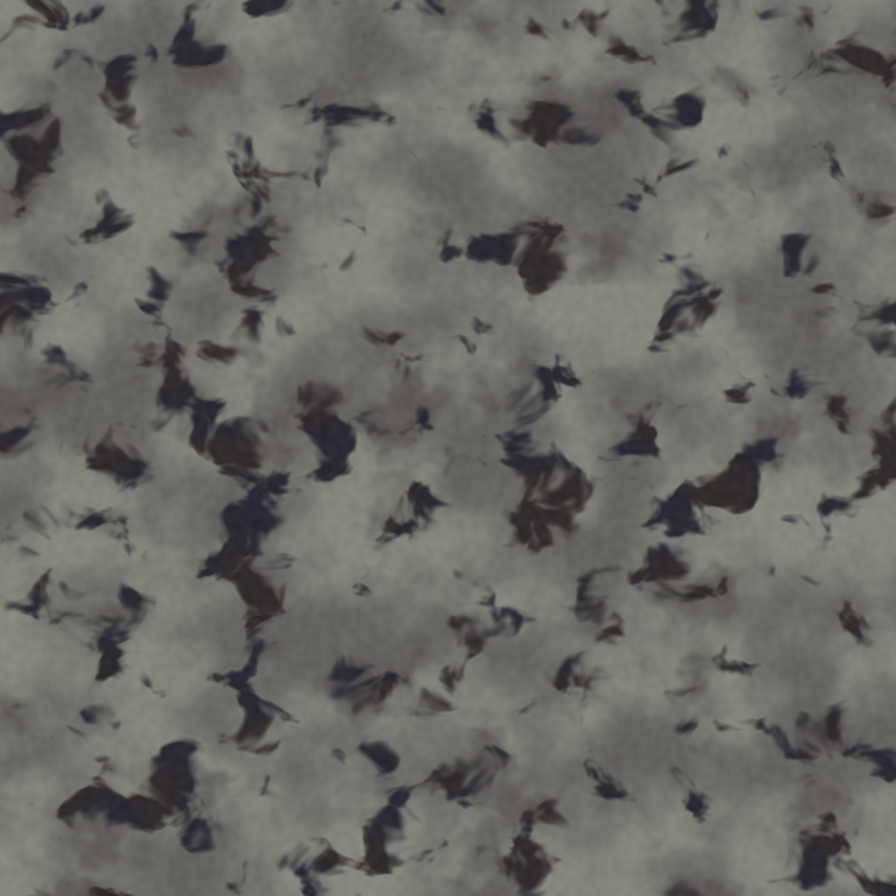
Give the GLSL for this texture, as a Shadertoy shader.

```glsl
const vec3 PALE_STONE  = vec3(0.525, 0.530, 0.495);
const vec3 DIM_STONE   = vec3(0.395, 0.388, 0.378);
const vec3 BROWN_HALO  = vec3(0.310, 0.292, 0.290);
const vec3 BLUE_FLAKE  = vec3(0.160, 0.162, 0.200);
const vec3 BROWN_FLAKE = vec3(0.195, 0.172, 0.175);

const vec2  FLAKE_SCALE   = vec2(12.5, 14.5);  // flakes lie slightly flat
const float MOTTLE_SCALE  = 8.0;
const float HALO_SCALE    = 9.0;
const float CLUSTER_SCALE = 4.0;
const float TINT_SCALE    = 11.0;
const float GRAIN_SCALE   = 95.0;

const float WARP_AMOUNT    = 0.35;
const float CLUSTER_AMOUNT = 0.35;
const float HALO_STRENGTH  = 0.55;
const float GRAIN_STRENGTH = 0.030;
const vec2  FLAKE_EDGE     = vec2(0.15, 0.49);
const vec2  HALO_EDGE      = vec2(0.08, 0.50);

float hash(vec2 cell) {
    vec3 q = fract(cell.xyx * 0.1031);
    q += dot(q, q.yzx + 33.33);
    return fract((q.x + q.y) * q.z);
}

vec2 gradient(vec2 cell) {
    float angle = 6.28319 * hash(cell);
    return vec2(cos(angle), sin(angle));
}

float gradientNoise(vec2 p) {
    vec2 i = floor(p), f = p - i;
    vec2 u = f * f * f * (f * (f * 6.0 - 15.0) + 10.0);
    vec2 e = vec2(0.0, 1.0);
    float bottom = mix(dot(gradient(i), f),
                       dot(gradient(i + e.yx), f - e.yx), u.x);
    float top = mix(dot(gradient(i + e.xy), f - e.xy),
                    dot(gradient(i + e.yy), f - e.yy), u.x);
    return mix(bottom, top, u.y);
}

float fbm(vec2 p, float gain) {
    const mat2 TURN = mat2(1.6, 1.2, -1.2, 1.6);
    float sum = 0.0, amplitude = 1.0;
    for (int octave = 0; octave < 4; octave++) {
        sum += amplitude * gradientNoise(p);
        p = TURN * p + 17.3;
        amplitude *= gain;
    }
    return sum;
}

// Clustered ragged mineral flakes; high values are dark
float flakeField(vec2 p) {
    vec2 q = p * FLAKE_SCALE + 40.0;
    vec2 warp = vec2(gradientNoise(q * 1.3 + 7.7), gradientNoise(q * 1.3 + 91.4));
    float cluster = gradientNoise(p * CLUSTER_SCALE + 23.6);
    return fbm(q + WARP_AMOUNT * warp, 0.53) + CLUSTER_AMOUNT * cluster;
}

void mainImage(out vec4 fragColor, in vec2 fragCoord) {
    vec2 p = fragCoord / iResolution.y;

    // Cloudy pale ground
    float mottle = fbm(p * MOTTLE_SCALE + 61.2, 0.5);
    vec3 color = mix(DIM_STONE, PALE_STONE, smoothstep(-0.5, 0.5, mottle));

    // Soft brownish stains, denser around flakes
    float flake = flakeField(p);
    float stain = 0.8 * fbm(p * HALO_SCALE + 130.5, 0.5) + 0.45 * flake;
    color = mix(color, BROWN_HALO,
                HALO_STRENGTH * smoothstep(HALO_EDGE.x, HALO_EDGE.y, stain));

    // Dark flakes, varying from bluish to brown
    float tint = smoothstep(-0.25, 0.3, gradientNoise(p * TINT_SCALE + 210.8));
    vec3 flakeColor = mix(BLUE_FLAKE, BROWN_FLAKE, tint);
    color = mix(color, flakeColor, smoothstep(FLAKE_EDGE.x, FLAKE_EDGE.y, flake));

    // Faint fine grain
    color += GRAIN_STRENGTH * gradientNoise(p * GRAIN_SCALE + 5.1);

    fragColor = vec4(color, 1.0);
}
```
